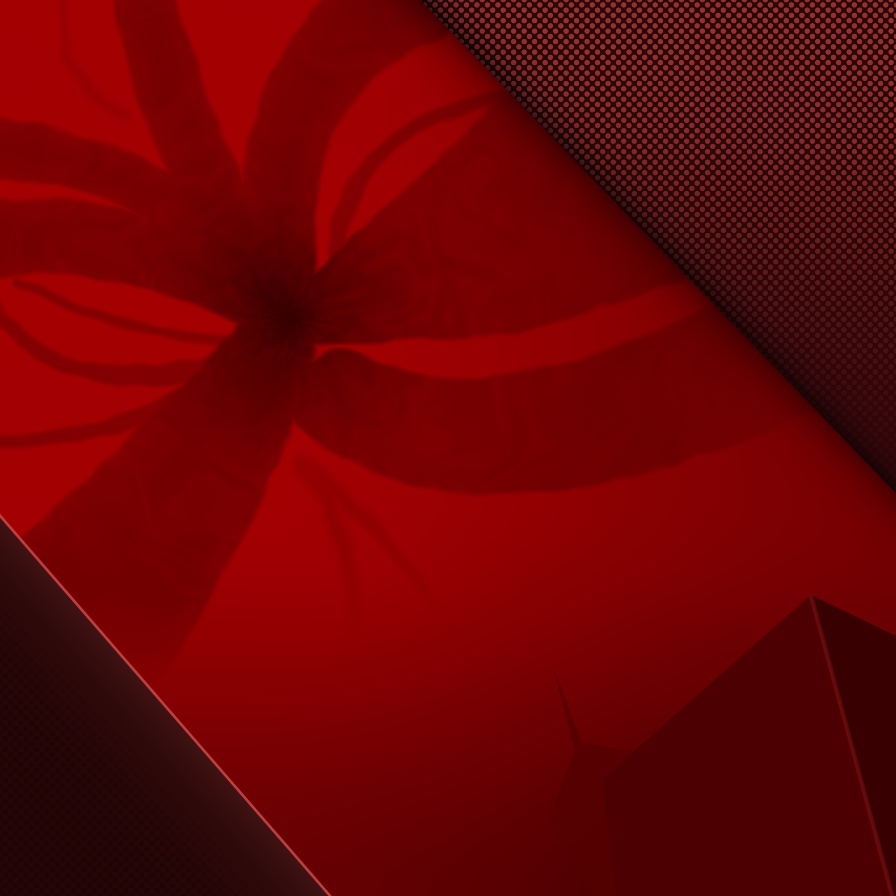
Reproduce this background procedurally as a Shadertoy shader.

```glsl
float hash(vec2 p) {
    vec3 q = fract(p.xyx * vec3(0.1031, 0.1030, 0.0973));
    q += dot(q, q.yzx + 33.33);
    return fract((q.x + q.y) * q.z);
}

float noise(vec2 p) {
    vec2 i = floor(p), f = fract(p);
    f = f * f * (3.0 - 2.0 * f);
    return mix(mix(hash(i), hash(i + vec2(1, 0)), f.x),
               mix(hash(i + vec2(0, 1)), hash(i + vec2(1, 1)), f.x), f.y);
}

// Signed distance to a line, positive on the left of a -> b
float side(vec2 p, vec2 a, vec2 b) {
    vec2 d = normalize(b - a);
    return d.x * (p.y - a.y) - d.y * (p.x - a.x);
}

// Distance to a tapered quadratic curve
float limb(vec2 p, vec2 a, vec2 b, vec2 c, float startWidth, float endWidth) {
    float nearest = 1.0;
    vec2 previous = a;
    for (int i = 1; i <= 12; i++) {
        float t = float(i) / 12.0;
        vec2 next = mix(mix(a, b, t), mix(b, c, t), t);
        vec2 d = next - previous;
        float h = clamp(dot(p - previous, d) / dot(d, d), 0.0, 1.0);
        float width = mix(startWidth, endWidth, t + (h - 1.0) / 12.0);
        nearest = min(nearest, length(p - previous - d * h) - width);
        previous = next;
    }
    return nearest;
}

// Staggered lattice of round dots
float dots(vec2 p, float px) {
    float pitch = 0.0117;
    vec2 cell = fract(vec2(p.x + p.y, p.x - p.y) / pitch) - 0.5;
    float blur = px * 1.4 / pitch;
    return 1.0 - smoothstep(0.36 - blur * 0.5, 0.36 + blur * 0.5, length(cell));
}

vec3 redBackdrop(vec2 p) {
    float red = 0.64 - 0.16 * smoothstep(0.3, 1.0, p.x)
              - 0.24 * (1.0 - smoothstep(0.0, 0.45, p.y));
    red += 0.012 * (noise(p * vec2(5.0, 14.0)) - 0.5);
    return vec3(red, 0.0, 0.006);
}

// Dark limbs spreading from a hub
vec3 addCreature(vec3 color, vec2 p) {
    vec2 hub = vec2(0.322, 0.645);
    vec4 bends[5] = vec4[5](
        vec4(0.19, 0.84, 0.158, 1.02), vec4(0.27, 0.92, 0.47, 1.01),
        vec4(0.19, 0.83, -0.03, 0.836), vec4(0.16, 0.755, -0.03, 0.732),
        vec4(0.27, 0.53, 0.10, 0.32));
    vec2 widths[5] = vec2[5](vec2(0.04, 0.034), vec2(0.035, 0.055),
        vec2(0.025, 0.032), vec2(0.035, 0.043), vec2(0.035, 0.11));

    vec2 q = p + 0.006 * vec2(noise(p * 45.0) - 0.5, noise(p * 45.0 + 19.0) - 0.5);
    vec2 away = p - hub;
    float radius = length(away);
    float angle = atan(away.y, away.x);
    float ribs = noise(vec2(radius * 75.0 + 5.0 * noise(p * 22.0), angle * 9.0));
    float shade = 1.0;
    float shape = 1.0;
    for (int i = 0; i < 5; i++) {
        float d = limb(q, hub, bends[i].xy, bends[i].zw, widths[i].x, widths[i].y);
        shade *= 1.0 - 0.08 * (1.0 - smoothstep(-0.035, 0.008, d));
        shape = min(shape, d);
    }
    float lower = limb(q, vec2(0.38, 0.555), vec2(0.54, 0.45), vec2(0.87, 0.61), 0.055, 0.078);
    float wedge = -min(side(q, vec2(0.55, 0.88), vec2(0.345, 0.69)),
        min(side(q, vec2(0.345, 0.615), vec2(0.60, 0.628)),
        min(side(q, vec2(0.60, 0.635), vec2(0.755, 0.685)), q.x - 0.33)));
    shape = min(shape, min(lower, wedge));
    float body = 1.0 - smoothstep(-0.004, 0.005, shape);
    body *= 1.0 - 0.75 * smoothstep(0.68, 0.93, p.x);
    body *= smoothstep(0.20, 0.36, p.y);

    // Thin tendrils between the limbs
    float thin = limb(q, vec2(0.26, 0.62), vec2(0.15, 0.62), vec2(0.02, 0.685), 0.005, 0.004);
    thin = min(thin, limb(q, vec2(0.29, 0.61), vec2(0.09, 0.53), vec2(-0.01, 0.66), 0.013, 0.006));
    thin = min(thin, limb(q, vec2(0.28, 0.60), vec2(0.14, 0.50), vec2(-0.01, 0.508), 0.012, 0.005));
    thin = min(thin, limb(q, vec2(0.375, 0.72), vec2(0.39, 0.86), vec2(0.56, 0.89), 0.009, 0.006));
    float faint = limb(q, vec2(0.34, 0.48), vec2(0.41, 0.39), vec2(0.39, 0.25), 0.012, 0.006);
    faint = min(faint, limb(q, vec2(0.34, 0.48), vec2(0.42, 0.42), vec2(0.48, 0.33), 0.011, 0.004));
    faint = min(faint, limb(q, vec2(0.14, 0.87), vec2(0.06, 0.91), vec2(0.07, 1.0), 0.006, 0.004));
    float strands = max(1.0 - smoothstep(-0.003, 0.005, thin),
        0.5 * (1.0 - smoothstep(-0.008, 0.008, faint)) * smoothstep(0.25, 0.42, p.y));

    float texture1 = 0.10 * (ribs - 0.5) * exp(-radius * 2.0);
    float core = 0.30 * exp(-radius * radius * 75.0);
    float dark = (0.79 + texture1 - core) * mix(1.0, shade, 0.9);
    color *= mix(1.0, dark, body);
    return color * (1.0 - 0.2 * strands * (1.0 - body));
}

// Faceted block and the small pointed silhouette beside it
vec3 addBlock(vec3 color, vec2 p, float px) {
    vec2 apex = vec2(0.905, 0.336), corner = vec2(0.672, 0.13);
    float spike = min(side(p, vec2(0.618, 0.254), vec2(0.641, 0.165)),
        side(p, vec2(0.652, 0.165), vec2(0.618, 0.254)));
    spike = min(spike, p.y - 0.15);
    float torso = min(side(p, vec2(0.71, 0.16), vec2(0.645, 0.172)),
        side(p, vec2(0.645, 0.172), vec2(0.612, 0.085)));
    torso = min(torso, side(p, vec2(0.612, 0.085), vec2(0.662, 0.0)));
    torso = min(torso, 0.71 - p.x);
    float figure = smoothstep(-px, px, max(spike, torso));
    color = mix(color, vec3(0.33, 0.0, 0.005), figure * 0.8);

    float block = min(side(p, apex, corner), side(p, corner, vec2(0.6875, 0.0)));
    block = min(block, side(p, vec2(1.0, 0.29), apex));
    float ridge = side(p, vec2(0.996, 0.0), apex);
    vec3 face = mix(vec3(0.22, 0.0, 0.005), vec3(0.30, 0.0, 0.005), smoothstep(-px, px, ridge));
    face += vec3(0.13, 0.04, 0.04) * (1.0 - smoothstep(0.001, 0.0025 + px, abs(ridge)));
    return mix(color, face, smoothstep(-px, px, block));
}

// Perforated corner panels with edge shadow and highlight
vec3 addPanels(vec3 color, vec2 p, float px) {
    float upper = side(p, vec2(1.0, 0.45), vec2(0.469, 1.0));
    upper = -upper;
    color *= 1.0 - 0.45 * exp(min(upper, 0.0) * 45.0);
    float light = smoothstep(0.48, 0.98, p.y);
    vec3 mesh = mix(vec3(0.20, 0.025, 0.035), vec3(0.17, 0.025, 0.03), light);
    vec3 dotColor = mix(vec3(0.23, 0.035, 0.045), vec3(0.58, 0.19, 0.19), light);
    mesh = mix(mesh, dotColor, dots(p, px));
    mesh *= 1.0 - 0.6 * exp(-max(upper, 0.0) * 60.0);
    color = mix(color, mesh, smoothstep(-px, px, upper));

    float lower = -side(p, vec2(0.3685, 0.0), vec2(0.0, 0.4245));
    lower = -lower;
    vec3 plate = vec3(0.145, 0.018, 0.02) + vec3(0.11, 0.055, 0.055) * exp(-max(lower, 0.0) * 22.0);
    plate *= 1.0 - 0.2 * dots(p, px) * smoothstep(0.03, 0.12, lower);
    color = mix(color, plate, smoothstep(-px, px, lower));
    float rim = 1.0 - smoothstep(0.0008, 0.001 + px, abs(lower));
    return mix(color, vec3(0.82, 0.28, 0.28), rim * 0.85);
}

void mainImage(out vec4 fragColor, in vec2 fragCoord) {
    vec2 p = fragCoord / iResolution.xy;
    float px = 1.0 / iResolution.y;
    vec3 color = addCreature(redBackdrop(p), p);
    color = addBlock(color, p, px);
    color = addPanels(color, p, px);
    fragColor = vec4(clamp(color, 0.0, 1.0), 1.0);
}
```
